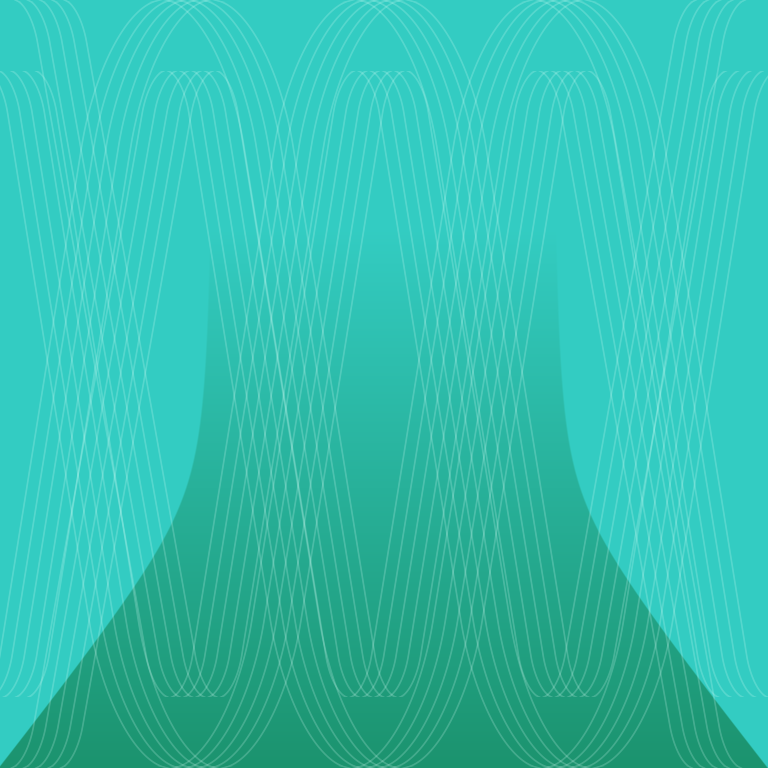
This background is drawn by a three.js fragment shader. Its source:

```glsl
// A turquoise field holds a flared green column that fades upward into it.
// Sheaves of faint lines weave across: each is a tall wave made of slanted
// arms with elliptical turns, repeated with a small sideways shift.

varying vec2 vUv;

const vec3 TURQUOISE = vec3(0.20, 0.80, 0.76);
const vec3 DEEP_GREEN = vec3(0.106, 0.575, 0.43);
const vec3 LINE_COLOR = vec3(0.85, 1.0, 0.97);
const float LINE_OPACITY = 0.21;

const int LINES_PER_SHEAF = 5;
const float LINE_SPACING = 0.016;
const float WAVE_HEIGHT = 0.908;
const float WAVE_SPAN = 0.242;   // from one turn to the next
const float OUTER_SPAN = 0.203;  // the same, for the outermost arms

// A turn is (half width, height as a part of the wave).
const vec2 WIDE_TURN = vec2(0.075, 0.21);
const vec2 NARROW_TURN = vec2(0.021, 0.06);

// Quarter ellipse rising steeply from 0 and levelling off at 1.
float quarterArc(float t) {
  float s = 1.0 - clamp(t, 0.0, 1.0);
  return sqrt(max(1.0 - s * s, 0.0));
}

// Sideways reach of an arm, for v from 0 (near turn) to 1 (far turn).
float armReach(float v, vec2 nearTurn, vec2 farTurn, float span) {
  float slant = span - nearTurn.x - farTurn.x;
  return nearTurn.x * quarterArc(v / nearTurn.y)
       + farTurn.x * (1.0 - quarterArc((1.0 - v) / farTurn.y))
       + slant * clamp(v, 0.0, 1.0);
}

// Thin line along an arm, with its width corrected for slope.
float armLine(float q, float v, vec2 nearTurn, vec2 farTurn, float span) {
  const float e = 0.002;
  float rise = armReach(v + e, nearTurn, farTurn, span)
             - armReach(v - e, nearTurn, farTurn, span);
  float slope = rise / (2.0 * e * WAVE_HEIGHT);
  float d = abs(q - armReach(v, nearTurn, farTurn, span));
  d /= sqrt(1.0 + slope * slope);
  float inside = step(0.0, v) * step(v, 1.0);
  return inside * (1.0 - smoothstep(0.0003, 0.0019, d));
}

// Wave with a wide turn at its middle and narrow ones beyond.
float wideCenterWave(float x, float v) {
  float p = abs(x);
  if (p < WAVE_SPAN) {
    return armLine(p, v, WIDE_TURN, NARROW_TURN, WAVE_SPAN);
  }
  return armLine(p - WAVE_SPAN, 1.0 - v, NARROW_TURN, NARROW_TURN, OUTER_SPAN);
}

// Wave with a narrow turn at its middle and a wide one on each side.
float narrowCenterWave(float x, float v) {
  float q = abs(abs(x) - WAVE_SPAN);
  return armLine(q, v, WIDE_TURN, NARROW_TURN, WAVE_SPAN);
}

// Both waves, hung from one edge; depth is measured from that edge.
vec3 blendSheaves(vec3 color, float x, float depth, vec2 centers) {
  float v = depth / WAVE_HEIGHT;
  for (int i = 0; i < LINES_PER_SHEAF; i++) {
    float shift = (float(i) - 0.5 * float(LINES_PER_SHEAF - 1)) * LINE_SPACING;
    float a = wideCenterWave(x - centers.x - shift, v);
    float b = narrowCenterWave(x - centers.y - shift, v);
    color = mix(color, LINE_COLOR, LINE_OPACITY * a);
    color = mix(color, LINE_COLOR, LINE_OPACITY * b);
  }
  return color;
}

// Half width of the column: straight neck easing into a sloped foot.
float columnHalfWidth(float y, float neck, float bendY, float softness) {
  float t = bendY - y;
  return neck + 0.4 * (t + sqrt(t * t + softness * softness));
}

void main() {
  vec2 p = vUv;

  // Column and its vertical fade
  float edge = abs(p.x - 0.499) - columnHalfWidth(p.y, 0.218, 0.344, 0.115);
  float column = 1.0 - smoothstep(-0.0015, 0.0015, edge);
  float fade = clamp(1.0 - p.y / 0.70, 0.0, 1.0);
  vec3 color = mix(TURQUOISE, DEEP_GREEN, column * fade);

  // Line sheaves from the top and from the bottom
  color = blendSheaves(color, p.x, 1.0 - p.y, vec2(0.495, 0.486));
  color = blendSheaves(color, p.x, p.y, vec2(0.490, 0.496));

  gl_FragColor = vec4(color, 1.0);
}
```
